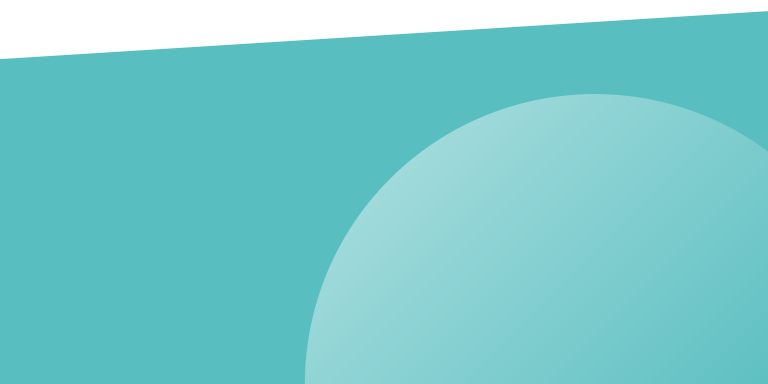
Reproduce this background procedurally as a WebGL 1 fragment shader.

```glsl
precision highp float;
// Teal field under a slanted white band, with a pale disc fading toward the lower right.

uniform vec2 u_resolution;

const vec3 WHITE = vec3(1.0);
const vec3 TEAL = vec3(0.349, 0.745, 0.753);

// Coverage of a shape from its signed distance (negative inside)
float coverage(float dist, float pixel) {
  return clamp(0.5 - dist / pixel, 0.0, 1.0);
}

float circleDistance(vec2 p, vec2 center, float radius) {
  return length(p - center) - radius;
}

// Signed distance to the line through a and b, positive on its left
float lineDistance(vec2 p, vec2 a, vec2 b) {
  vec2 dir = normalize(b - a);
  return dot(p - a, vec2(-dir.y, dir.x));
}

// Diagonal fade across a disc: -1 at its upper left rim, 1 at its lower right
float diagonalPosition(vec2 p, vec2 center, float radius) {
  return dot(p - center, normalize(vec2(1.0, -1.0))) / radius;
}

void main() {
  // Canvas height is one unit
  float pixel = 1.0 / u_resolution.y;
  vec2 p = gl_FragCoord.xy * pixel;

  // Disc with a translucent white gradient
  vec2 discCenter = vec2(1.549, 0.0);
  float discRadius = 0.755;
  float along = diagonalPosition(p, discCenter, discRadius);
  float glow = 0.43 * clamp((0.53 - along) / 1.53, 0.0, 1.0);
  float disc = coverage(circleDistance(p, discCenter, discRadius), pixel);
  vec3 color = mix(TEAL, WHITE, glow * disc);

  // White band above the slanted edge
  float edge = lineDistance(p, vec2(0.0, 0.846), vec2(2.0, 0.971));
  color = mix(color, WHITE, coverage(-edge, pixel));

  gl_FragColor = vec4(color, 1.0);
}
```
